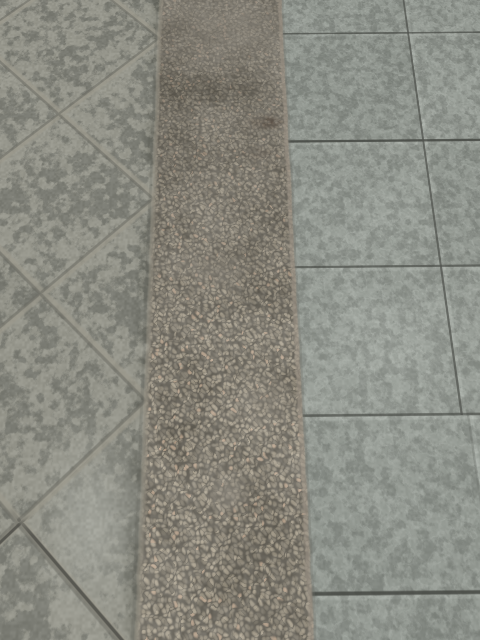
Give the GLSL for this texture, as a WebGL 1 fragment shader.

```glsl
precision highp float;
uniform vec2 u_resolution;

float hash(vec2 p) {
  vec3 q = fract(vec3(p.xyx) * 0.1031);
  q += dot(q, q.yzx + 33.33);
  return fract((q.x + q.y) * q.z);
}

float noise(vec2 p) {
  vec2 i = floor(p), f = fract(p);
  f = f * f * (3.0 - 2.0 * f);
  return mix(mix(hash(i), hash(i + vec2(1, 0)), f.x),
             mix(hash(i + vec2(0, 1)), hash(i + vec2(1, 1)), f.x), f.y);
}

float fbm(vec2 p) {
  float sum = 0.0, amp = 0.53;
  for (int i = 0; i < 4; i++) {
    sum += amp * noise(p);
    p = mat2(1.6, 1.2, -1.2, 1.6) * p + 7.3;
    amp *= 0.5;
  }
  return sum;
}

// x: distance to the nearest pebble centre, y: its random tint
vec2 pebbles(vec2 p) {
  vec2 cell = floor(p), best = vec2(9.0, 0.0);
  for (int j = -1; j <= 1; j++)
    for (int i = -1; i <= 1; i++) {
      vec2 c = cell + vec2(i, j);
      float d = length(c + vec2(hash(c), hash(c + 41.7)) - p);
      if (d < best.x) best = vec2(d, hash(c + 93.1));
    }
  return best;
}

float line(float d, float halfWidth) {
  return 1.0 - smoothstep(halfWidth * 0.4, halfWidth * 1.6, abs(d));
}

float spot(vec2 p, vec2 centre, vec2 radius) {
  vec2 q = (p - centre) / radius;
  return exp(-dot(q, q));
}

vec3 squareTiles(vec2 g, vec2 p) {
  vec2 q = vec2(g.x, g.y * 1.2);
  float row = floor(g.y);
  float blotch = fbm(q * 19.0);
  float veins = 1.0 - smoothstep(0.0, 0.12, abs(fbm(q * 14.0 + 30.0) - 0.5));
  vec3 col = mix(vec3(0.505, 0.525, 0.5), vec3(0.575, 0.597, 0.57), smoothstep(0.33, 0.62, blotch));
  col += 0.03 * veins + 0.025 * (hash(vec2(row, step(1.98, g.x))) - 0.5);
  col += 0.05 * (fbm(q * 2.0) - 0.5) + 0.05 * (noise(q * 55.0) - 0.5);
  col += 0.035 * spot(p, vec2(0.8, 0.72), vec2(0.2, 0.25));

  // joints: rows first, then the long seam
  float d = fract(g.y + 0.5 + 0.008 * (g.x - 1.3)) - 0.5;
  float joint = floor(g.y + 0.5);
  float heavy = step(0.5, joint) * step(joint, 1.5) + step(3.5, joint);
  col += 0.04 * line(d - 0.02, 0.012);
  col = mix(col, vec3(0.27, 0.28, 0.26), line(d, 0.008 + 0.002 * heavy) * (0.65 + 0.2 * heavy));
  float lower = step(3.0, g.y);
  float seam = g.x - 1.968 - 0.05 * lower;
  col += 0.04 * line(seam - 0.022, 0.015);
  return mix(col, vec3(0.32, 0.33, 0.31), line(seam, 0.009) * (0.75 - 0.55 * lower));
}

vec3 diamondTiles(vec2 g, vec2 p) {
  vec2 q = vec2(g.x, g.y * 1.2);
  float k = g.y - 0.764, slant = 0.775 * (g.x + 1.41);
  vec2 lattice = vec2(k + slant, k - slant) / 1.431;
  vec2 id = floor(lattice);
  vec2 d = fract(lattice + 0.5) - 0.5;
  float rim = min(abs(d.x), abs(d.y));
  float patches = fbm(q * 2.2 + 11.0);
  float middle = smoothstep(0.02, 0.3, rim);
  float grime = smoothstep(0.36, 0.66, fbm(q * 17.0 + 5.0) + 0.4 * (patches - 0.5) + 0.1 * (middle - 0.5));
  float pale = spot(p, vec2(0.19, 1.09), vec2(0.085, 0.15)) * smoothstep(0.0, 0.02, fract(lattice.x));
  vec3 col = mix(vec3(0.59, 0.59, 0.55), vec3(0.45, 0.455, 0.425), grime * (0.8 - 0.7 * pale));
  col += 0.025 * (hash(id + 20.0) - 0.5) + 0.06 * (noise(q * 50.0) - 0.5);
  col += vec3(0.05, 0.055, 0.06) * pale;
  col -= 0.09 * smoothstep(-0.68, -0.52, g.x) * smoothstep(0.35, 0.6, fbm(q * 6.0));

  // sandy joints, bare and dark near the bottom
  float sand = max(line(d.x, 0.019), line(d.y, 0.019));
  float gap = max(line(d.x + 0.02, 0.01), line(d.y - 0.02, 0.01));
  float bare = max(smoothstep(1.05, 1.12, p.y) * line(d.y, 0.009),
                   smoothstep(1.07, 1.1, p.y) * line(d.x, 0.009));
  col = mix(col, vec3(0.61, 0.6, 0.55), sand * 0.75);
  col = mix(col, vec3(0.4, 0.4, 0.37), gap * 0.5);
  return mix(col, vec3(0.28, 0.28, 0.26), bare * 0.8);
}

vec3 pebbleStrip(vec2 g, vec2 p) {
  vec2 q = vec2(g.x, g.y * 1.2);
  vec2 stone = pebbles(q * 31.0 + 0.8 * noise(q * 25.0));
  float cover = (1.0 - smoothstep(0.15, 0.75, stone.x)) * (0.5 + 0.5 * smoothstep(0.0, 0.9, p.y));
  vec3 tint = mix(vec3(0.5, 0.48, 0.435), vec3(0.69, 0.655, 0.585), stone.y);
  tint += vec3(0.03, -0.01, -0.02) * step(0.95, stone.y);
  vec3 col = mix(vec3(0.42, 0.405, 0.37), tint, cover);
  col += 0.15 * (fbm(q * 3.0 + 3.0) - 0.47) + 0.07 * (noise(q * 45.0) - 0.5);

  // worn pale patches and dark stains
  float worn = spot(p, vec2(0.48, 1.03), vec2(0.035)) + 0.7 * spot(p, vec2(0.44, 0.56), vec2(0.07, 0.035))
    + 0.6 * spot(p, vec2(0.56, 0.83), vec2(0.06, 0.05)) + 0.7 * spot(p, vec2(0.46, 0.06), vec2(0.13, 0.06));
  col = mix(col, vec3(0.56, 0.54, 0.5), worn * 0.55);
  col -= 0.07 * spot(p, vec2(0.37, 0.91), vec2(0.05, 0.08)) + 0.03 * spot(p, vec2(0.36, 0.25), vec2(0.06, 0.14));
  float stain = spot(p, vec2(0.556, 0.256), vec2(0.03, 0.011)) + 0.4 * spot(p, vec2(0.54, 0.32), vec2(0.025, 0.012));
  return mix(col, vec3(0.28, 0.23, 0.19), stain * (0.2 + 0.7 * noise(q * 28.0)));
}

void main() {
  vec2 uv = gl_FragCoord.xy / u_resolution;
  vec2 p = vec2(uv.x, (1.0 - uv.y) * 4.0 / 3.0);
  // ground plane seen in perspective
  vec2 g = (p - vec2(0.4405, 0.0694)) / (0.2033 + 0.0714 * p.y);
  float wobble = 0.01 * (noise(vec2(g.y * 9.0, 2.0)) - 0.5);
  float left = g.x + 0.515 + wobble, right = g.x - 0.718 + wobble;
  vec3 col = mix(diamondTiles(g, p), pebbleStrip(g, p), smoothstep(-0.015, 0.015, left));
  col = mix(col, squareTiles(g, p), smoothstep(-0.012, 0.012, right));
  // mortar along both sides of the strip
  col = mix(col, vec3(0.57, 0.55, 0.5), line(left, 0.02) * 0.6);
  col = mix(col, vec3(0.4, 0.4, 0.37), line(left + 0.035, 0.012) * 0.3);
  col = mix(col, vec3(0.61, 0.575, 0.525), line(right + 0.018, 0.018) * 0.65);
  col = mix(col, vec3(0.43, 0.43, 0.4), line(right - 0.01, 0.009) * 0.3);
  col += 0.07 * spot(p, vec2(0.3, 0.72), vec2(0.012, 0.01));
  gl_FragColor = vec4(col, 1.0);
}
```
